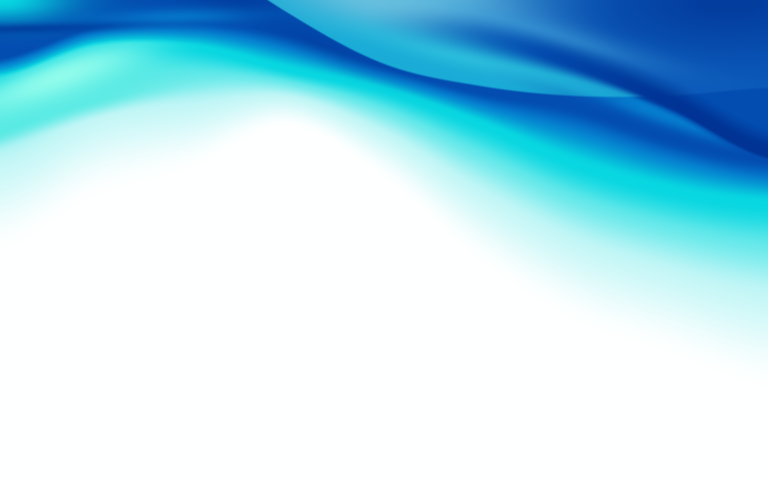
Reproduce this background procedurally as a Shadertoy shader.

```glsl
const vec3 NAVY = vec3(0.0, 0.20, 0.58);
const vec3 BLUE = vec3(0.01, 0.30, 0.69);
const vec3 AZURE = vec3(0.02, 0.49, 0.81);
const vec3 TEAL = vec3(0.10, 0.67, 0.84);
const vec3 CYAN = vec3(0.03, 0.84, 0.88);
const vec3 AQUA = vec3(0.33, 0.90, 0.91);
const vec3 PALE = vec3(0.73, 0.96, 0.96);
const vec3 MINT = vec3(0.62, 1.0, 0.93);

// Smooth curve through nine heights spread evenly across the canvas
float path(float x, float h[9]) {
    float s = clamp(x, 0.0, 0.9999) * 8.0;
    int i = int(s);
    float t = fract(s);
    float a = h[max(i - 1, 0)], b = h[i], c = h[i + 1], d = h[min(i + 2, 8)];
    return b + 0.5 * t * (c - a + t * (2.0 * a - 5.0 * b + 4.0 * c - d
        + t * (3.0 * (b - c) + d - a)));
}

// Soft ellipse, sheared so that it follows a slope
float glow(vec2 p, vec2 center, vec2 radius, float slope) {
    vec2 q = p - center;
    q.y -= slope * q.x;
    q /= radius;
    return exp(-dot(q, q));
}

// Cyan veil that fades to white at its foot
vec3 veil(float t) {
    vec3 c = mix(CYAN, AQUA, smoothstep(0.0, 0.22, t));
    c = mix(c, PALE, smoothstep(0.12, 0.5, t));
    return mix(c, vec3(0.995, 1.0, 1.0), smoothstep(0.32, 1.0, t));
}

void mainImage(out vec4 fragColor, in vec2 fragCoord) {
    vec2 p = fragCoord / iResolution.xy;
    p.y = 1.0 - p.y; // depth below the top edge
    float x = p.x, y = p.y;
    float aa = 1.5 / iResolution.y;

    float core = path(x, float[9](0.120, 0.055, 0.045, 0.070, 0.138, 0.192, 0.225, 0.290, 0.335));
    float rim = path(x, float[9](0.162, 0.096, 0.098, 0.146, 0.188, 0.258, 0.342, 0.398, 0.425));
    float foot = path(x, float[9](0.530, 0.415, 0.355, 0.265, 0.375, 0.550, 0.675, 0.745, 0.815));
    float lens = path(x, float[9](-0.40, -0.25, -0.11, 0.027, 0.133, 0.179, 0.200, 0.199, 0.183));
    float ribbon = path(x, float[9](0.0, 0.0, 0.01, 0.025, 0.055, 0.090, 0.146, 0.226, 0.327));

    // Veil with the bright fan on the left
    vec3 col = veil((y - rim) / (foot - rim));
    float fanEdge = 0.305 - 0.62 * x + 0.75 * x * x;
    float fan = (1.0 - smoothstep(-0.03, 0.012, y - fanEdge)) * (1.0 - smoothstep(0.12, 0.32, x));
    col = mix(col, vec3(0.28, 0.91, 0.88), 0.75 * fan * smoothstep(0.0, 0.06, y - rim));
    col = mix(col, MINT, 0.85 * glow(p, vec2(0.075, 0.160), vec2(0.12, 0.045), -0.55));

    // Blue band above the veil
    float fall = clamp((y - core) / (rim - core), 0.0, 1.0);
    vec3 band = mix(BLUE, AZURE, smoothstep(0.0, 0.45, fall));
    band = mix(band, CYAN, smoothstep(0.3, 1.0, fall));
    float above = y - ribbon;
    float gap = smoothstep(0.0, 0.02, above) * (1.0 - smoothstep(-0.045, 0.0, y - core));
    band = mix(band, AZURE, gap * smoothstep(0.70, 0.84, x));
    col = mix(col, band, 1.0 - smoothstep(0.75, 1.05, (y - core) / (rim - core)));

    // Strands in the upper left
    col = mix(col, CYAN, glow(p, vec2(0.0, 0.0), vec2(0.09, 0.045), 0.0));
    col = mix(col, AZURE, 0.8 * glow(p, vec2(0.23, 0.035), vec2(0.11, 0.018), -0.06));
    col = mix(col, NAVY, 0.7 * glow(p, vec2(0.02, 0.06), vec2(0.15, 0.010), -0.04));
    col = mix(col, NAVY, 0.5 * glow(p, vec2(0.31, 0.0), vec2(0.08, 0.025), 0.1));
    col = mix(col, NAVY, 0.35 * glow(p, vec2(0.42, 0.095), vec2(0.09, 0.03), 0.65));

    // Translucent lens: teal inside, hazy blue over the ribbon
    vec3 haze = mix(vec3(0.36, 0.72, 0.86), vec3(0.04, 0.35, 0.73), smoothstep(0.52, 0.82, x));
    vec3 glass = mix(haze, TEAL, smoothstep(-0.06, 0.04, above));
    glass = mix(glass, TEAL, 0.8 * (1.0 - smoothstep(0.34, 0.50, x)));
    glass = mix(glass, vec3(0.20, 0.78, 0.88), 0.7 * glow(p, vec2(0.60, 0.115), vec2(0.13, 0.025), 0.4));
    glass = mix(glass, vec3(0.45, 0.78, 0.88), 0.6 * glow(p, vec2(0.51, 0.0), vec2(0.12, 0.05), 0.15));
    glass = mix(glass, vec3(0.22, 0.60, 0.84), 0.75 * glow(p, vec2(0.72, 0.075), vec2(0.14, 0.03), 0.42));
    glass = mix(glass, NAVY, 0.75 * glow(p, vec2(0.95, 0.0), vec2(0.17, 0.11), 0.0));
    float inside = 1.0 - smoothstep(-aa, aa, y - lens);
    col = mix(col, glass, inside);

    // Dark ribbon sweeping down to the right, crisper as it goes
    float soft = mix(0.045, 0.008, smoothstep(0.55, 0.92, x));
    float dark = smoothstep(-0.065, -0.015, above) * (1.0 - smoothstep(-0.3 * soft, soft, above));
    col = mix(col, mix(BLUE, NAVY, smoothstep(0.65, 0.9, x)), dark * smoothstep(0.46, 0.74, x));

    // Fine second strand under the ribbon
    col = mix(col, BLUE, 0.6 * glow(p, vec2(0.84, 0.265), vec2(0.12, 0.022), 0.6));

    fragColor = vec4(col, 1.0);
}
```
